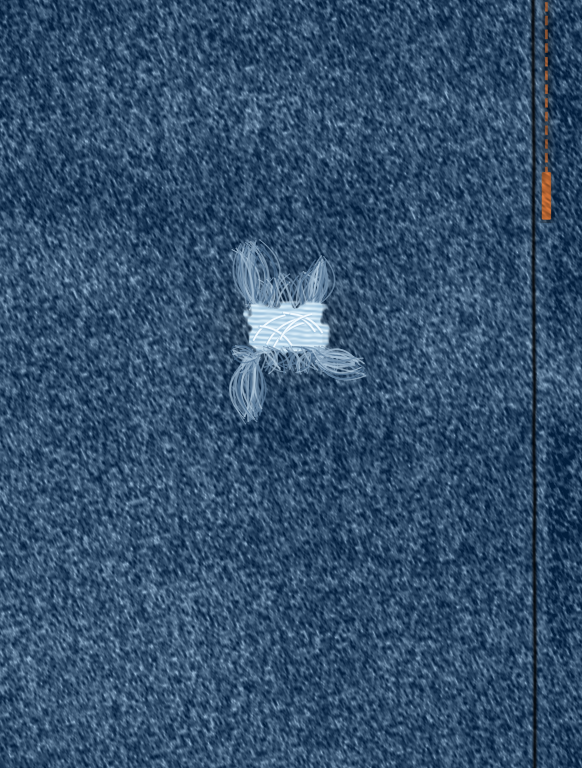
This texture is drawn by a WebGL 2 fragment shader. Its source:

```glsl
#version 300 es
precision highp float;
// Worn blue denim with a frayed hole, a pressed side seam and orange stitching.
uniform vec2 u_resolution;
out vec4 fragColor;

// Lengths are fractions of the canvas height
const vec3 INDIGO = vec3(0.035, 0.145, 0.265);
const vec3 FADE_RANGE = vec3(0.47, 0.48, 0.47);
const vec3 COTTON = vec3(0.87, 0.94, 0.98);
const vec3 COTTON_GAP = vec3(0.60, 0.75, 0.86);
const vec3 FRAY_DARK = vec3(0.27, 0.41, 0.55);
const vec3 FRAY_LIGHT = vec3(0.74, 0.83, 0.90);
const vec3 STITCH = vec3(0.72, 0.40, 0.20);
const vec2 WEAVE = vec2(290.0, 165.0);
const float TWILL_SLANT = 0.45;
const float BASE_FADE = 0.29;
const float SEAM_X = 0.694;
const float STITCH_X = 0.7115;
const vec2 HOLE_CENTER = vec2(0.374, 0.572);
const vec2 HOLE_HALF = vec2(0.050, 0.031);
const float STRAND_WIDTH = 0.0011;

// Faded and dark zones: center, radii; then strength
const int ZONES = 11;
const vec4 ZONE[ZONES] = vec4[](
  vec4(0.05, 0.99, 0.30, 0.06), vec4(0.30, 0.85, 0.22, 0.06),
  vec4(0.10, 0.74, 0.20, 0.045), vec4(0.10, 0.63, 0.18, 0.07),
  vec4(0.55, 0.73, 0.15, 0.05), vec4(0.58, 0.56, 0.10, 0.12),
  vec4(0.42, 0.43, 0.13, 0.05), vec4(0.14, 0.14, 0.25, 0.20),
  vec4(0.40, 0.25, 0.04, 0.17), vec4(0.62, 0.24, 0.09, 0.22),
  vec4(0.62, 0.93, 0.08, 0.10));
const float STRENGTH[ZONES] = float[](
  -0.08, 0.07, -0.12, 0.09, -0.05, 0.08, -0.10, 0.10, -0.07, -0.06, -0.05);

float hash(vec2 cell) {
  uvec2 q = uvec2(ivec2(floor(cell))) * uvec2(1597334677u, 3812015801u);
  uint n = (q.x ^ q.y) * 1597334677u;
  n = (n ^ (n >> 15)) * 2246822519u;
  return float((n ^ (n >> 13)) >> 8) / 16777216.0;
}

float noise(vec2 p) {
  vec2 i = floor(p), f = fract(p);
  f = f * f * (3.0 - 2.0 * f);
  return mix(mix(hash(i), hash(i + vec2(1, 0)), f.x),
             mix(hash(i + vec2(0, 1)), hash(i + vec2(1, 1)), f.x), f.y);
}

float bell(float x, float radius) { return exp(-x * x / (radius * radius)); }

// Coverage of a bowed thread running from a to b
float strand(vec2 p, vec2 a, vec2 b, float bow, float width) {
  vec2 d = b - a, v = p - a;
  float h = clamp(dot(v, d) / dot(d, d), 0.0, 1.0);
  vec2 side = vec2(-d.y, d.x) * bow * 4.0 * h * (1.0 - h);
  float aa = 0.7 / u_resolution.y;
  return 1.0 - smoothstep(width - aa, width + aa, length(v - d * h - side));
}

// Scattered threads from a root edge to a tip edge
void tuft(inout vec3 col, vec2 p, vec2 rootA, vec2 rootB, vec2 tipA, vec2 tipB,
          int count, float seed) {
  for (int i = 0; i < count; i++) {
    vec2 k = vec2(float(i) * 7.0, seed * 31.0);
    float along = hash(k);
    vec2 jitter = vec2(hash(k + 1.0), hash(k + 2.0)) - 0.5;
    vec2 root = mix(rootA, rootB, along) + jitter.yx * 0.008;
    vec2 tip = mix(tipA, tipB, clamp(along + jitter.x * 0.5, 0.0, 1.0)) + jitter * 0.014;
    float cover = strand(p, root, tip, (hash(k + 3.0) - 0.5) * 0.6, STRAND_WIDTH);
    col = mix(col, mix(FRAY_DARK, FRAY_LIGHT, hash(k + 4.0)), cover * 0.72);
  }
}

// Broad wash, streaks and fine slanted twill flecks
float denimFade(vec2 p) {
  float fade = BASE_FADE;
  for (int i = 0; i < ZONES; i++) {
    vec2 d = (p - ZONE[i].xy) / ZONE[i].zw;
    fade += STRENGTH[i] * exp(-dot(d, d));
  }
  fade += 0.10 * (noise(p * vec2(9.0, 14.0)) - 0.5);
  fade += 0.10 * (noise(p * vec2(110.0, 7.0)) - 0.5);
  fade += 0.06 * (noise(p * vec2(14.0, 130.0)) - 0.5);
  vec2 w = vec2(p.x + p.y * TWILL_SLANT, p.y - p.x * 0.25) * WEAVE;
  float fleck = noise(w) * 0.65 + noise(w * 1.7 + 40.0) * 0.35;
  float twill = sin((p.x * 0.9 + p.y * 0.55) * 900.0);
  return fade + (fleck - 0.48) * (0.65 + fade) + 0.45 * pow(fleck, 5.0) + 0.035 * twill;
}

// Pressed seam, right panel and stitch row
vec3 addSeam(vec2 p, float fade) {
  float x = p.x - SEAM_X - 0.003 * (1.0 - p.y) - 0.0015 * (noise(p.yy * 14.0) - 0.5);
  float panel = smoothstep(0.010, 0.026, x);
  float wash = 0.17 * bell(p.y - 0.51, 0.06) - 0.08 * bell(p.y - 0.37, 0.08);
  fade += panel * (wash - 0.10 + 0.12 * (noise(p * vec2(20.0, 16.0)) - 0.5));
  float worn = 0.5 + noise(p.yy * vec2(38.0, 3.0));
  fade += 0.16 * worn * bell(x - 0.010, 0.006) * (0.5 + smoothstep(0.75, 0.9, p.y));
  fade += 0.10 * worn * bell(x + 0.005, 0.004);
  vec3 col = INDIGO + FADE_RANGE * clamp(fade, -0.06, 1.15);
  col *= 1.0 - 0.80 * bell(x, 0.0027);

  float aa = 0.8 / u_resolution.y, sx = abs(p.x - STITCH_X);
  float dash = abs(fract(p.y * 56.0) - 0.5) / 56.0;
  float row = step(0.776, p.y) * (1.0 - smoothstep(0.0062 - aa, 0.0062 + aa, dash));
  row *= 1.0 - smoothstep(0.0018 - aa, 0.0018 + aa, sx);
  vec2 tack = abs(p - vec2(STITCH_X, 0.745)) - vec2(0.004, 0.029);
  float bar = 1.0 - smoothstep(-aa, aa, length(max(tack, 0.0)) - 0.002);
  col *= 1.0 - 0.35 * bell(sx, 0.008) * step(0.71, p.y);
  float sheen = 0.72 + 0.5 * noise(vec2(p.x * 150.0, p.y * 330.0 + p.x * 200.0));
  return mix(col, STITCH * sheen, max(row * 0.85, bar));
}

// Exposed cotton rows with loose crossing threads and frayed edges
void addHole(inout vec3 col, vec2 p) {
  vec2 q = p - HOLE_CENTER;
  if (abs(q.x) > 0.13 || abs(q.y) > 0.16) return;
  col *= 1.0 - 0.25 * bell(length(q / vec2(1.3, 1.0)), 0.06);
  tuft(col, p, vec2(0.322, 0.600), vec2(0.345, 0.605), vec2(0.309, 0.675), vec2(0.338, 0.682), 34, 1.0);
  tuft(col, p, vec2(0.335, 0.600), vec2(0.415, 0.600), vec2(0.340, 0.630), vec2(0.412, 0.645), 44, 2.0);
  tuft(col, p, vec2(0.390, 0.600), vec2(0.418, 0.604), vec2(0.412, 0.650), vec2(0.430, 0.668), 24, 3.0);
  tuft(col, p, vec2(0.322, 0.535), vec2(0.338, 0.530), vec2(0.322, 0.455), vec2(0.334, 0.462), 28, 4.0);
  vec2 ragged = 0.012 * (vec2(noise(p * 110.0), noise(p * 130.0 + 9.0)) - 0.5);
  vec2 edge = abs(q - vec2(q.y * -0.12, 0.0) + ragged) - HOLE_HALF;
  float inside = 1.0 - smoothstep(-0.003, 0.003, max(edge.x, edge.y));
  float rows = 0.5 + 0.5 * sin((q.y + q.x * 0.06 + 0.002 * noise(p * 60.0)) * 900.0);
  float fiber = noise(p * vec2(120.0, 420.0));
  col = mix(col, mix(COTTON_GAP, COTTON, 0.65 * rows + 0.45 * fiber), inside);
  for (int i = 0; i < 7; i++) {
    vec2 k = vec2(float(i) * 5.0, 211.0);
    vec2 mid = HOLE_CENTER + vec2(hash(k) - 0.4, hash(k + 1.0) - 0.5) * vec2(0.06, 0.024);
    float lean = (i % 2 == 0) ? 0.8 : -0.6;
    vec2 reach = vec2(0.020, 0.020 * lean);
    float shade = strand(p, mid - reach - 0.0012, mid + reach - 0.0012, 0.12, 0.0018);
    col = mix(col, COTTON_GAP, shade * 0.6);
    col = mix(col, vec3(0.95, 0.98, 1.0), strand(p, mid - reach, mid + reach, 0.12, 0.0013));
  }
  tuft(col, p, vec2(0.325, 0.545), vec2(0.425, 0.545), vec2(0.318, 0.520), vec2(0.430, 0.520), 60, 5.0);
  tuft(col, p, vec2(0.410, 0.544), vec2(0.415, 0.526), vec2(0.462, 0.532), vec2(0.475, 0.515), 28, 6.0);
  tuft(col, p, vec2(0.325, 0.540), vec2(0.335, 0.530), vec2(0.304, 0.546), vec2(0.314, 0.532), 16, 7.0);
}

void main() {
  vec2 p = gl_FragCoord.xy / u_resolution.y;
  vec3 col = addSeam(p, denimFade(p));
  addHole(col, p);
  fragColor = vec4(clamp(col, 0.0, 1.0), 1.0);
}
```
